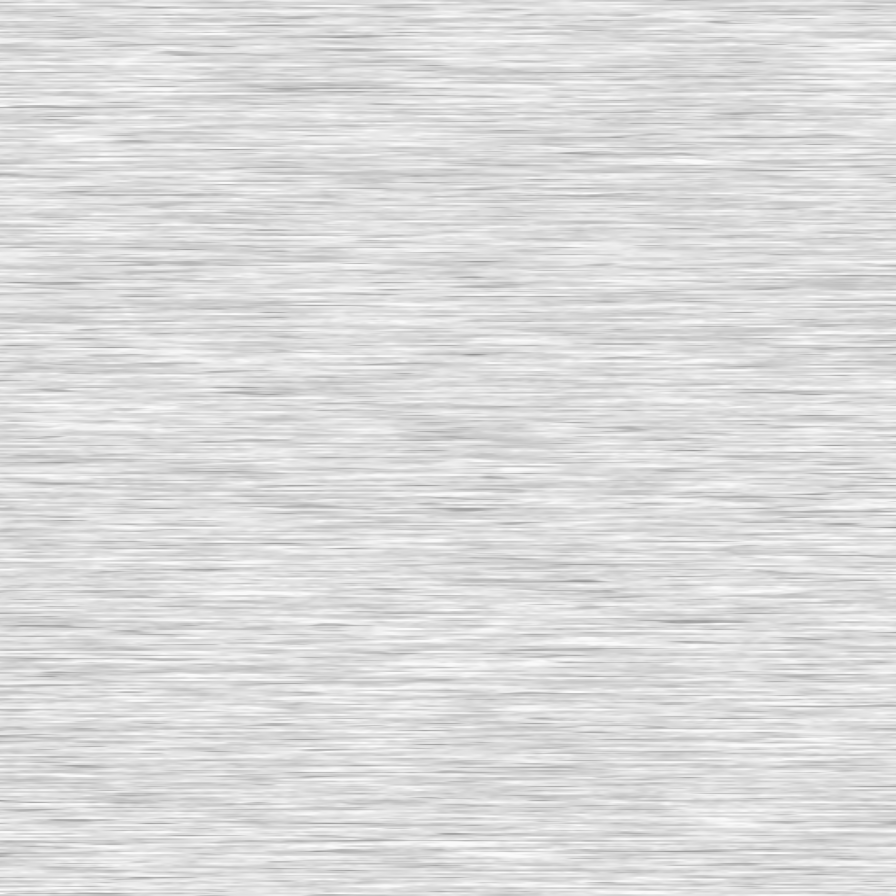
Write a Shadertoy shader that draws this texture.

```glsl
// Brushed pale metal: fine horizontal streaks in light greys

float hash(vec2 p) {
    return fract(sin(dot(p, vec2(127.1, 311.7))) * 43758.5453);
}

// One row of smooth noise along x, shifted and stretched at random
float rowNoise(float x, float row, float seed) {
    float stretch = 0.65 + 0.7 * hash(vec2(row, seed + 3.7));
    x = x * stretch + 17.0 * hash(vec2(row, seed));
    float cell = floor(x);
    float t = smoothstep(0.0, 1.0, x - cell);
    float a = hash(vec2(cell + seed * 5.3, row));
    float b = hash(vec2(cell + 1.0 + seed * 5.3, row));
    return mix(a, b, t);
}

// Streaks centred on zero; scale is the count of cells across and rows up
float streaks(vec2 uv, vec2 scale, float seed) {
    float y = uv.y * scale.y - 0.5;
    float row = floor(y);
    float t = smoothstep(0.0, 1.0, y - row);
    float x = uv.x * scale.x;
    return mix(rowNoise(x, row, seed), rowNoise(x, row + 1.0, seed), t) - 0.5;
}

void mainImage(out vec4 fragColor, in vec2 fragCoord) {
    vec2 uv = fragCoord / iResolution.y;

    // Hairlines of falling length, with a short grain that roughens them
    float grey = 0.872;
    grey += 0.165 * streaks(uv, vec2(12.0, 512.0), 1.0);
    grey += 0.105 * streaks(uv, vec2(28.0, 512.0), 2.0);
    grey += 0.065 * streaks(uv, vec2(90.0, 512.0), 3.0);

    // Softer bands beneath
    grey += 0.045 * streaks(uv, vec2(9.0, 300.0), 4.0);
    grey += 0.030 * streaks(uv, vec2(9.0, 120.0), 5.0);
    grey += 0.014 * streaks(uv, vec2(6.0, 30.0), 6.0);

    // Sparse dark scratches with tapered ends
    float scratch = smoothstep(0.2, 0.5, streaks(uv, vec2(16.0, 512.0), 7.0));
    grey -= 0.16 * scratch;

    fragColor = vec4(vec3(clamp(grey, 0.45, 0.98)), 1.0);
}
```
